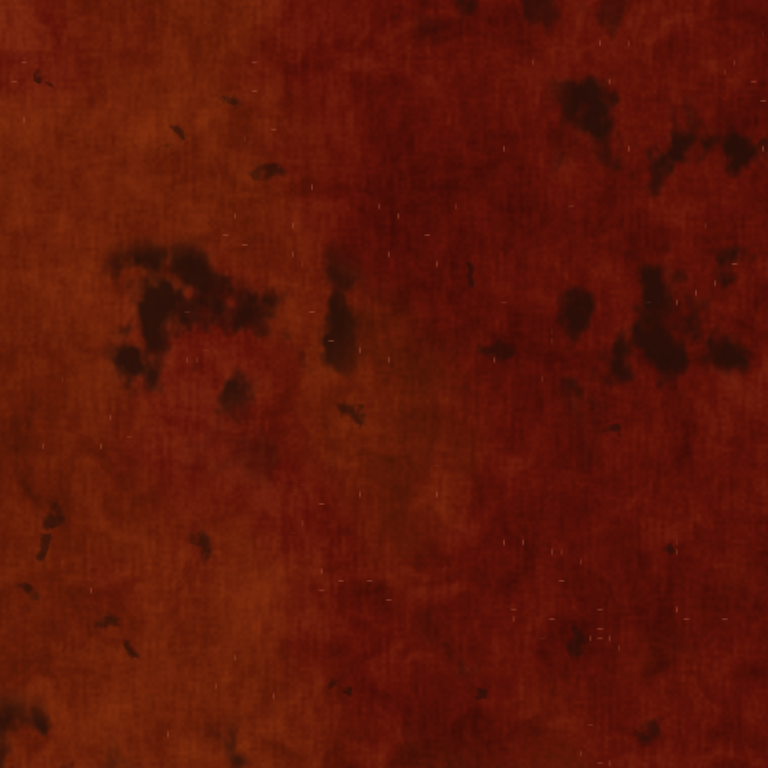
Give the GLSL for this texture, as a three.js fragment shader.

```glsl
varying vec2 vUv;

#define DARK_RED vec3(0.24, 0.038, 0.018)
#define MID_RED vec3(0.368, 0.066, 0.027)
#define WARM_RED vec3(0.475, 0.150, 0.058)
#define RUST vec3(0.40, 0.150, 0.025)
#define SOOT vec3(0.135, 0.055, 0.030)
#define FLECK vec3(0.66, 0.34, 0.24)
#define MOTTLE_SCALE 24.0
#define SPOT_CELLS 11.0
#define FLECK_CELLS 80.0

float hash(vec2 p) {
  vec3 q = fract(vec3(p.xyx) * 0.1031);
  q += dot(q, q.yzx + 33.33);
  return fract((q.x + q.y) * q.z);
}

float noise(vec2 p) {
  vec2 i = floor(p);
  vec2 f = fract(p);
  f = f * f * (3.0 - 2.0 * f);
  float low = mix(hash(i), hash(i + vec2(1.0, 0.0)), f.x);
  float high = mix(hash(i + vec2(0.0, 1.0)), hash(i + 1.0), f.x);
  return mix(low, high, f.y);
}

float fbm(vec2 p) {
  float sum = 0.0;
  float amp = 0.5;
  for (int i = 0; i < 4; i++) {
    sum += amp * noise(p);
    p = mat2(1.6, 1.2, -1.2, 1.6) * p + 17.3;
    amp *= 0.5;
  }
  return sum / 0.9375;
}

// Scattered soft round stains, one candidate per cell
float spots(vec2 uv) {
  vec2 p = uv * SPOT_CELLS + 0.5 * vec2(fbm(uv * 40.0), fbm(uv * 40.0 + 9.0));
  float cover = 0.0;
  for (int y = -1; y <= 1; y++) {
    for (int x = -1; x <= 1; x++) {
      vec2 cell = floor(p) + vec2(float(x), float(y));
      vec2 center = cell + vec2(hash(cell + 3.1), hash(cell + 7.7));
      float radius = mix(0.10, 0.24, hash(cell + 21.0));
      float present = step(0.86, hash(cell + 40.0));
      float fade = 1.0 - smoothstep(0.3 * radius, radius, length(p - center));
      cover = max(cover, present * fade);
    }
  }
  return cover;
}

// Tiny pale scratches, lying flat or upright
float flecks(vec2 uv) {
  vec2 p = uv * FLECK_CELLS;
  vec2 cell = floor(p);
  vec2 d = abs(fract(p) - 0.5);
  d = hash(cell + 5.0) > 0.6 ? d.yx : d;
  float mark = (1.0 - smoothstep(0.04, 0.16, d.x))
             * (1.0 - smoothstep(0.10, 0.45, d.y));
  float cluster = smoothstep(0.45, 0.7, noise(uv * 9.0 + 60.0));
  return mark * step(0.965, hash(cell + 80.0)) * cluster;
}

void main() {
  vec2 uv = vUv;

  // Broad cloudy wear, lighter on the left
  float broad = fbm(uv * vec2(3.6, 3.0) + 4.0) - 0.5;
  float lean = 0.5 - uv.x;

  // Leathery mottling with swirled edges
  vec2 swirl = vec2(noise(uv * 18.0), noise(uv * 18.0 + 31.0)) - 0.5;
  float mottle = fbm(uv * MOTTLE_SCALE + 1.6 * swirl) - 0.5;
  float veins = abs(noise(uv * 46.0 + 2.5 * swirl) - 0.5) - 0.25;

  // Fine woven grain, mostly upright
  float upright = noise(uv * vec2(190.0, 38.0)) - 0.5;
  float flat_grain = noise(uv * vec2(50.0, 200.0) + 70.0) - 0.5;
  float grit = noise(uv * 210.0 + 15.0) - 0.5;

  float tone = 0.50 + 0.75 * broad + 0.22 * lean + 0.62 * mottle - 0.18 * veins
             + 0.20 * upright + 0.10 * flat_grain + 0.16 * grit;
  tone = clamp(tone, 0.0, 1.0);
  vec3 color = mix(DARK_RED, MID_RED, min(2.0 * tone, 1.0));
  color = mix(color, WARM_RED, max(2.0 * tone - 1.0, 0.0));

  // Rusty tint over the lighter areas
  float rust = smoothstep(0.42, 0.75, fbm(uv * 4.0 + 22.0) + 0.35 * lean);
  color = mix(color, RUST * (0.7 + 0.6 * tone), 0.45 * rust);

  // Sooty blotches gathered in clusters, plus single stains
  float gather = smoothstep(0.56, 0.78, noise(uv * 5.0 + 12.0));
  float blotch = gather * smoothstep(0.50, 0.72, fbm(uv * vec2(20.0, 15.0) + 50.0));
  float soot = max(0.85 * blotch, 0.6 * spots(uv));
  color = mix(color, SOOT, soot);

  color = mix(color, FLECK, 0.45 * flecks(uv));
  gl_FragColor = vec4(color, 1.0);
}
```
